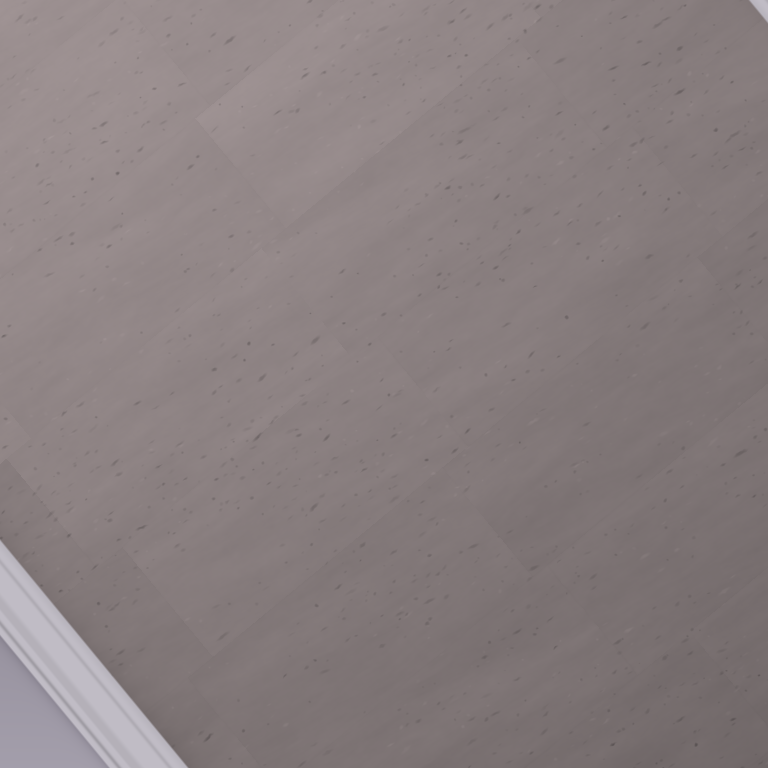
Give the GLSL for this texture, as a Shadertoy shader.

```glsl
float hash(vec2 p) {
    return fract(sin(dot(p, vec2(127.1, 311.7))) * 43758.5453);
}

float noise(vec2 p) {
    vec2 cell = floor(p), f = fract(p);
    f = f * f * (3.0 - 2.0 * f);
    return mix(mix(hash(cell), hash(cell + vec2(1, 0)), f.x),
               mix(hash(cell + vec2(0, 1)), hash(cell + vec2(1, 1)), f.x), f.y);
}

// Fractal noise centred on zero
float fbm(vec2 p) {
    float sum = 0.0, amp = 0.5;
    for (int i = 0; i < 5; i++) {
        sum += amp * (noise(p) - 0.5);
        p = mat2(1.95, 0.25, -0.25, 1.95) * p + 17.3;
        amp *= 0.55;
    }
    return sum;
}

// Small elongated pits, one candidate per cell, thinned into clusters
float pits(vec2 p, float scale, float density, float blur) {
    vec2 base = floor(p * scale);
    float mask = 0.0;
    for (int j = -1; j <= 1; j++)
    for (int i = -1; i <= 1; i++) {
        vec2 cell = base + vec2(i, j);
        float cluster = smoothstep(0.3, 0.75, noise(cell * vec2(0.13, 0.3) + 5.0));
        float present = step(hash(cell + 3.7), density * cluster);
        vec2 centre = (cell + vec2(hash(cell + 11.2), hash(cell + 29.5))) / scale;
        vec2 d = p - centre;
        d.y += 0.4 * (hash(cell + 41.0) - 0.3) * d.x;
        d.y += 0.0015 * (noise(p * 260.0) - 0.5);
        float size = mix(0.0008, 0.0021, pow(hash(cell + 53.0), 2.0));
        float stretch = mix(1.0, 4.0, pow(hash(cell + 67.0), 2.0));
        float dist = length(d / vec2(stretch, 1.0)) - size;
        float depth = mix(0.3, 1.0, hash(cell + 83.0));
        mask = max(mask, present * depth * (1.0 - smoothstep(-blur, blur, dist)));
    }
    return mask;
}

// Floor brightness; q.x runs along the tiles, q.y across them
float stoneFloor(vec2 uv, vec2 q, float pixel) {
    vec2 c = uv - 0.5;
    float light = 0.533 - 0.065 * c.x + 0.09 * c.y - 0.04 * dot(c, c);
    light += 0.035 * exp(-5.0 * dot(uv - vec2(0, 1), uv - vec2(0, 1)));

    // Staggered tiles with faint tone steps and seams
    float row = floor(q.y / 0.185 + 0.35);
    vec2 tile = vec2(q.x / 0.43 + hash(vec2(row, 7.0)), q.y / 0.185 + 0.35);
    vec2 id = floor(tile), f = fract(tile);
    vec2 edge = min(f, 1.0 - f) * vec2(0.43, 0.185);
    float seam = 1.0 - smoothstep(0.0, 0.0015 + pixel, min(edge.x, edge.y));
    float tone = hash(id + 19.0) - 0.5;
    light += 0.022 * tone - 0.007 * seam * noise(q * 14.0);

    // Drifting sediment streaks
    vec2 s = vec2(q.x, q.y + 0.1 * q.x) + 9.0 * hash(id);
    s.y += 0.03 * fbm(s * vec2(5.0, 9.0));
    light += 0.044 * fbm(s * vec2(3.0, 13.0));
    light += 0.026 * fbm(s * vec2(10.0, 48.0) + 31.0);
    light += 0.014 * fbm(s * vec2(45.0, 120.0) + 63.0);
    light += 0.007 * fbm(uv * 130.0);

    // Dark pits and pale flecks
    float blur = 0.0007 + 0.5 * pixel;
    light -= 0.11 * pits(q, 38.0, 0.55, blur);
    light -= 0.065 * pits(q + 4.3, 65.0, 0.45, blur);
    light += 0.035 * pits(q + 8.1, 48.0, 0.4, blur);

    // Contact shadow beside the skirting
    light -= 0.045 * exp(-max(q.x - 0.189, 0.0) / 0.022);
    return light - 0.02 * exp(-max(1.388 - q.x, 0.0) / 0.015);
}

// Moulded skirting profile; d is the distance in from its floor edge
vec3 skirting(float d) {
    float shade = 0.73 + 0.035 * smoothstep(0.0, 0.012, d);
    shade -= 0.07 * exp(-pow((d - 0.018) / 0.0025, 2.0));
    shade -= 0.05 * smoothstep(0.042, 0.05, d);
    shade += 0.05 * smoothstep(0.056, 0.06, d);
    shade -= 0.13 * exp(-pow((d - 0.069) / 0.0025, 2.0));
    return shade * vec3(0.985, 0.965, 1.01);
}

void mainImage(out vec4 fragColor, in vec2 fragCoord) {
    vec2 uv = fragCoord / iResolution.y;
    float pixel = 1.0 / iResolution.y;
    vec2 q = vec2(dot(uv, vec2(0.771, 0.636)), dot(uv, vec2(-0.636, 0.771)));
    float soft = 0.001 + 0.5 * pixel;

    vec3 color = stoneFloor(uv, q, pixel) * vec3(1.0, 0.924, 0.928);

    // Skirting along two opposite corners, wall behind the lower one
    color = mix(color, skirting(0.189 - q.x), 1.0 - smoothstep(0.189 - soft, 0.189 + soft, q.x));
    color = mix(color, skirting(q.x - 1.388), smoothstep(1.388 - soft, 1.388 + soft, q.x));
    vec3 wall = vec3(0.62, 0.60, 0.65) + 0.25 * (0.08 - uv.y);
    wall -= 0.08 * exp(-max(0.11 - q.x, 0.0) / 0.006);
    color = mix(color, wall, 1.0 - smoothstep(0.11 - soft, 0.11 + soft, q.x));

    fragColor = vec4(color, 1.0);
}
```
